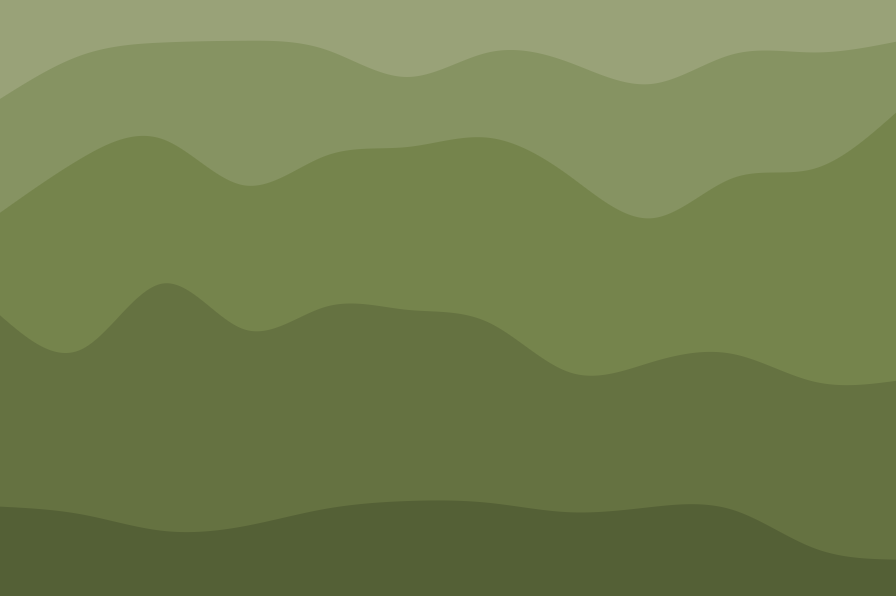
Give the GLSL for this background, as a Shadertoy shader.

```glsl
const int SPANS = 11;

// Layer colours, from the far haze to the nearest hill
const vec3 HAZE      = vec3(0.600, 0.635, 0.470);
const vec3 FAR_HILL  = vec3(0.525, 0.576, 0.384);
const vec3 MID_HILL  = vec3(0.460, 0.518, 0.298);
const vec3 NEAR_HILL = vec3(0.396, 0.447, 0.255);
const vec3 FOREGROUND = vec3(0.330, 0.376, 0.210);

// Spline control heights, evenly spaced across the canvas width
const float FAR_RIDGE[12] = float[12](
    0.834, 0.920, 0.930, 0.932, 0.932, 0.840, 0.933, 0.901, 0.831, 0.930, 0.903, 0.930);
const float MID_RIDGE[12] = float[12](
    0.643, 0.740, 0.804, 0.642, 0.762, 0.742, 0.790, 0.711, 0.590, 0.732, 0.690, 0.811);
const float NEAR_RIDGE[12] = float[12](
    0.471, 0.353, 0.600, 0.393, 0.512, 0.471, 0.485, 0.342, 0.397, 0.424, 0.343, 0.361);
const float FRONT_RIDGE[12] = float[12](
    0.150, 0.143, 0.100, 0.113, 0.151, 0.161, 0.161, 0.133, 0.150, 0.163, 0.064, 0.061);

// Uniform cubic B-spline; end controls are mirrored so it meets both edges
float ridgeHeight(float heights[12], float x) {
    float position = clamp(x, 0.0, 1.0) * float(SPANS);
    int span = min(int(position), SPANS - 1);
    float t = position - float(span);
    float b = heights[span];
    float c = heights[span + 1];
    float a = span > 0 ? heights[max(span - 1, 0)] : 2.0 * b - c;
    float d = span < SPANS - 1 ? heights[min(span + 2, SPANS)] : 2.0 * c - b;

    float s = 1.0 - t;
    float t2 = t * t;
    float t3 = t2 * t;
    return (a * s * s * s
          + b * (3.0 * t3 - 6.0 * t2 + 4.0)
          + c * (1.0 + 3.0 * t + 3.0 * t2 - 3.0 * t3)
          + d * t3) / 6.0;
}

// Coverage below the ridge, softened over about one pixel
float hillMask(float heights[12], vec2 uv) {
    float above = uv.y - ridgeHeight(heights, uv.x);
    float pixel = length(vec2(dFdx(above), dFdy(above)));
    return clamp(0.5 - above / max(pixel, 1e-5), 0.0, 1.0);
}

void mainImage(out vec4 fragColor, in vec2 fragCoord) {
    vec2 uv = fragCoord / iResolution.xy;

    // Paint the hills from back to front
    vec3 color = HAZE;
    color = mix(color, FAR_HILL, hillMask(FAR_RIDGE, uv));
    color = mix(color, MID_HILL, hillMask(MID_RIDGE, uv));
    color = mix(color, NEAR_HILL, hillMask(NEAR_RIDGE, uv));
    color = mix(color, FOREGROUND, hillMask(FRONT_RIDGE, uv));

    fragColor = vec4(color, 1.0);
}
```
